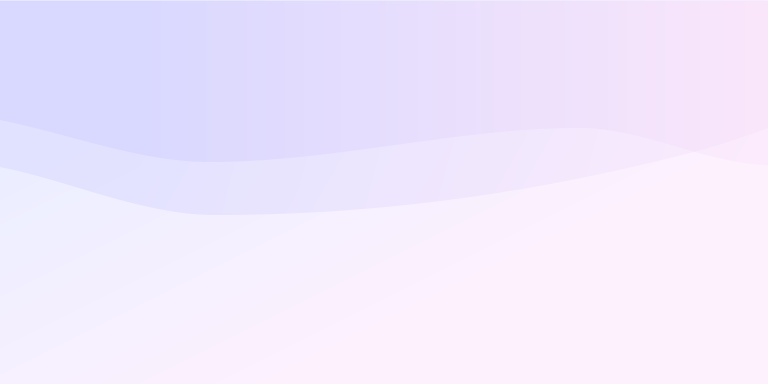
Reproduce this background procedurally as a Shadertoy shader.

```glsl
// Two translucent lavender-to-pink waves hanging over a pale diagonal gradient.

const vec3 PALE_BLUE = vec3(0.918, 0.933, 1.0);
const vec3 PALE_PINK = vec3(0.994, 0.945, 0.997);
const vec3 LAVENDER = vec3(0.850, 0.847, 1.0);
const vec3 ROSE = vec3(0.980, 0.902, 0.982);

const vec2 BACKDROP_RANGE = vec2(0.20, 0.69);  // along the falling diagonal
const vec2 WAVE_RANGE = vec2(0.18, 1.0);       // along the width
const float SINGLE_WAVE_OPACITY = 0.55;
const float TOP_GAP = 0.002;                   // light sliver above the waves

// Knots of each wave: position, height, slope.
const vec3 HIGH_WAVE[4] = vec3[4](
    vec3(0.0, 0.6875, -0.4), vec3(0.273, 0.578, 0.0),
    vec3(0.755, 0.6667, 0.0), vec3(1.0, 0.570, -0.06));
const vec3 LOW_WAVE[4] = vec3[4](
    vec3(0.0, 0.565, -0.4), vec3(0.28, 0.44, 0.0),
    vec3(0.898, 0.6016, 0.52), vec3(1.0, 0.6667, 0.76));

// Cubic Hermite segment between two knots.
float hermite(float x, vec3 start, vec3 end) {
    float span = end.x - start.x;
    float t = (x - start.x) / span;
    float s = 1.0 - t;
    return mix(start.y, end.y, t * t * (3.0 - 2.0 * t))
         + span * t * s * (start.z * s - end.z * t);
}

float waveHeight(float x, vec3 knots[4]) {
    if (x < knots[1].x) return hermite(x, knots[0], knots[1]);
    if (x < knots[2].x) return hermite(x, knots[1], knots[2]);
    return hermite(x, knots[2], knots[3]);
}

// Smooth coverage of the area above an edge.
float coverAbove(float y, float edge) {
    float halfPixel = 0.5 / iResolution.y;
    return clamp((y - edge) / (2.0 * halfPixel) + 0.5, 0.0, 1.0);
}

float ramp(float x, vec2 range) {
    return clamp((x - range.x) / (range.y - range.x), 0.0, 1.0);
}

void mainImage(out vec4 fragColor, in vec2 fragCoord) {
    vec2 uv = fragCoord / iResolution.xy;

    // Backdrop, from the upper left to the lower right
    float diagonal = 0.5 * (uv.x + 1.0 - uv.y);
    vec3 color = mix(PALE_BLUE, PALE_PINK, ramp(diagonal, BACKDROP_RANGE));

    // Waves, denser where both overlap
    float high = coverAbove(uv.y, waveHeight(uv.x, HIGH_WAVE));
    float low = coverAbove(uv.y, waveHeight(uv.x, LOW_WAVE));
    float both = high * low;
    float opacity = both + SINGLE_WAVE_OPACITY * (high + low - 2.0 * both);
    opacity *= 1.0 - coverAbove(uv.y, 1.0 - TOP_GAP);

    vec3 waveColor = mix(LAVENDER, ROSE, ramp(uv.x, WAVE_RANGE));
    fragColor = vec4(mix(color, waveColor, opacity), 1.0);
}
```
